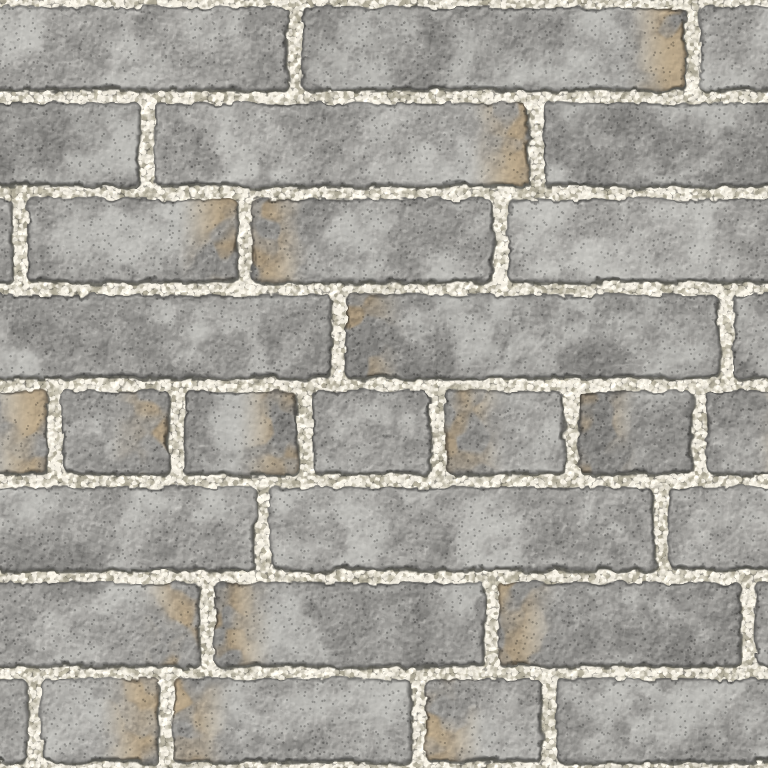
This texture is drawn by a three.js fragment shader. Its source:

```glsl
// Weathered grey brick wall: eight courses of mixed brick lengths in pale gritty mortar.
varying vec2 vUv;

vec3 hash3(vec2 c) {
  vec3 q = fract(c.xyx * vec3(0.1031, 0.1030, 0.0973));
  q += dot(q, q.yzx + 33.33);
  return fract((q.xxy + q.yzz) * q.zyx);
}

// Tiling cellular noise, n cells across: x = nearest distance, y = smoothed cell value
vec2 cells(vec2 uv, float n) {
  vec2 base = floor(uv * n), f = fract(uv * n);
  float nearest = 2.0, total = 0.0, weights = 0.0;
  for (int j = -1; j <= 1; j++) {
    for (int i = -1; i <= 1; i++) {
      vec2 offset = vec2(float(i), float(j));
      vec3 h = hash3(mod(base + offset, n) + n * 0.37);
      float dist = length(offset + h.xy - f);
      float w = exp(-6.0 * dist * dist);
      nearest = min(nearest, dist);
      total += w * h.z;
      weights += w;
    }
  }
  return vec2(nearest, total / weights);
}

float surfaceHeight(vec2 uv) {
  return 0.55 * cells(uv, 105.0).y + 0.45 * cells(uv, 230.0).y;
}

// First joint, number of bricks and joint shift of each course, from the top
vec3 courseLayout(float row) {
  if (row < 0.5) return vec3(3.07, 2.0, 0.14);
  if (row < 1.5) return vec3(1.53, 2.0, 0.05);
  if (row < 2.5) return vec3(0.20, 3.0, -0.32);
  if (row < 3.5) return vec3(3.52, 2.0, 0.04);
  if (row < 4.5) return vec3(0.56, 6.0, -0.065);
  if (row < 5.5) return vec3(2.73, 2.0, 0.16);
  if (row < 6.5) return vec3(2.15, 3.0, 0.30);
  return vec3(0.35, 4.0, -0.63);
}

float jointX(float i, vec3 course) {
  float period = course.y == 4.0 ? 2.0 : course.y;
  float sway = course.y > 5.0 ? sin(i * 1.0472) : step(0.5, mod(i, period));
  return course.x + i * 8.0 / course.y + course.z * sway;
}

float roundedBox(vec2 p, vec2 halfSize, float radius) {
  vec2 q = abs(p) - halfSize + radius;
  return length(max(q, 0.0)) + min(max(q.x, q.y), 0.0) - radius;
}

void main() {
  vec2 uv = vec2(vUv.x, 1.0 - vUv.y);
  vec2 p = uv * 8.0;
  float row = min(floor(p.y), 7.0);
  vec3 course = courseLayout(row);

  // Joints on either side of this point
  float left = -9.0, right = 17.0, index = 0.0;
  for (int k = -1; k <= 7; k++) {
    float x = jointX(float(k), course);
    if (x <= p.x && x > left) {
      left = x;
      index = mod(float(k), course.y);
    }
    if (x > p.x) right = min(right, x);
  }
  vec3 rnd = hash3(vec2(index * 7.0 + 3.0, row * 13.0 + 5.0));

  // Noise layers
  float blotch = cells(uv, 15.0).y;
  float mottle = cells(uv, 44.0).y;
  vec2 grain = cells(uv, 135.0);
  vec2 grit = cells(uv, 210.0);
  float relief = surfaceHeight(uv) - surfaceHeight(uv + vec2(0.0016, 0.0022));

  // Ragged brick outline and its shadow
  vec2 local = vec2(p.x - 0.5 * (left + right), p.y - row - 0.5);
  vec2 halfSize = vec2(0.5 * (right - left) - 0.079, 0.428);
  float ragged = 0.045 * (mottle - 0.5) + 0.035 * (grain.y - 0.5);
  float edge = roundedBox(local, halfSize, 0.06) + ragged;
  float shadowEdge = roundedBox(local - vec2(0.013, 0.023), halfSize, 0.06) + ragged;
  float body = 1.0 - smoothstep(-0.01, 0.01, edge);
  float shade = 1.0 - smoothstep(-0.008, 0.016, shadowEdge);

  // Sandy mortar
  float sand = 0.65 * grit.y + 0.35 * grain.y;
  vec3 mortar = mix(vec3(0.68, 0.66, 0.59), vec3(0.97, 0.95, 0.90), smoothstep(0.15, 0.65, sand));
  mortar *= 1.0 - 0.32 * smoothstep(0.55, 0.95, grit.x) + 0.3 * relief;

  // Brick face: mottling, chalky wear and small pits
  float tone = 0.615 + 0.06 * (rnd.x - 0.5) + 0.13 * (blotch - 0.5);
  tone += 0.11 * (mottle - 0.5) + 0.10 * (grit.y - 0.5) + 0.20 * relief;
  vec3 brick = tone * vec3(1.01, 1.0, 0.975);
  float chalk = smoothstep(0.5, 0.85, 0.55 * blotch + 0.3 * mottle + 0.25 * grain.y);
  brick = mix(brick, vec3(0.78, 0.78, 0.76), 0.55 * chalk);
  float pit = (1.0 - smoothstep(0.08, 0.3, grain.x)) * smoothstep(0.5, 0.75, grain.y);
  brick *= 1.0 - 0.24 * pit;

  // Brown stain towards one end of some bricks
  float fromEnd = halfSize.x + local.x * (rnd.y < 0.5 ? 1.0 : -1.0);
  float stain = step(0.45, rnd.z) * (1.0 - smoothstep(0.1, 0.65, fromEnd));
  stain *= smoothstep(0.3, 0.65, 0.5 * blotch + 0.5 * mottle);
  brick *= mix(vec3(1.0), vec3(0.98, 0.89, 0.76), stain);

  // Worn dark rim
  brick *= 1.0 - (0.2 + 0.35 * mottle) * smoothstep(-0.04, 0.0, edge);

  vec3 color = mix(mortar, vec3(0.28, 0.28, 0.26), shade * (0.7 + 0.25 * grain.y));
  gl_FragColor = vec4(mix(color, brick, body), 1.0);
}
```
